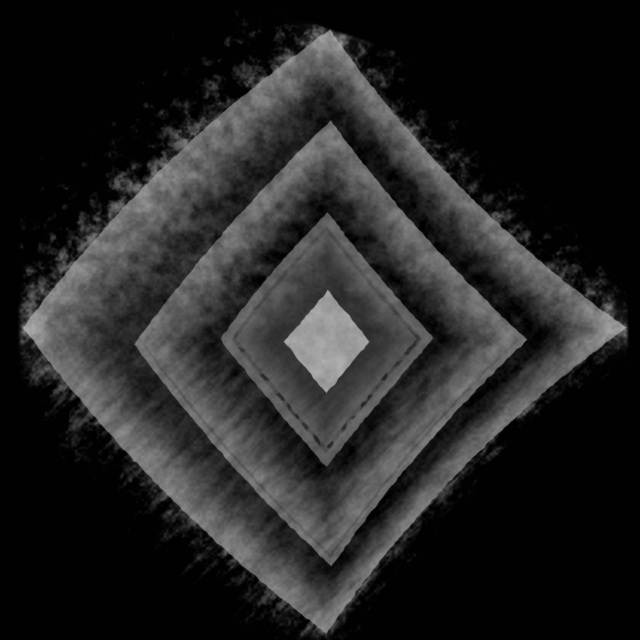
Give the GLSL for this background, as a WebGL 2 fragment shader.

```glsl
#version 300 es
precision highp float;
// Nested grainy diamonds with bowed edges, dark gaps and a frayed outer halo.
uniform vec2 u_resolution;
out vec4 outColor;

float hash(vec2 p) {
    vec3 q = fract(vec3(p.xyx) * 0.1031);
    q += dot(q, q.yzx + 33.33);
    return fract((q.x + q.y) * q.z);
}

float noise(vec2 p) {
    vec2 i = floor(p), f = fract(p);
    f = f * f * (3.0 - 2.0 * f);
    return mix(mix(hash(i), hash(i + vec2(1, 0)), f.x),
               mix(hash(i + vec2(0, 1)), hash(i + vec2(1, 1)), f.x), f.y);
}

float fbm(vec2 p) {
    float sum = 0.0, amp = 0.52;
    for (int i = 0; i < 4; i++) {
        sum += amp * noise(p);
        p = mat2(1.6, 1.2, -1.2, 1.6) * p + 17.3;
        amp *= 0.5;
    }
    return sum;
}

// Signed distance to one edge, bowed outward by a parabola.
float edge(vec2 p, vec2 a, vec2 b, float bow) {
    vec2 e = b - a;
    float t = clamp(dot(p - a, e) / dot(e, e), 0.0, 1.0);
    return dot(p - a, normalize(vec2(-e.y, e.x))) - bow * 4.0 * t * (1.0 - t);
}

// Corners run clockwise from the top; bow starts at the upper right edge.
float diamond(vec2 p, vec2 top, vec2 right, vec2 bottom, vec2 left, vec4 bow) {
    return max(max(edge(p, top, right, bow.x), edge(p, right, bottom, bow.y)),
               max(edge(p, bottom, left, bow.z), edge(p, left, top, bow.w)));
}

float spot(vec2 p, vec2 c) {
    return exp(-dot(p - c, p - c) / 0.002);
}

void main() {
    float size = min(u_resolution.x, u_resolution.y);
    vec2 p = (gl_FragCoord.xy - 0.5 * u_resolution) / size + 0.5;
    float px = 1.0 / size;
    float rightSide = smoothstep(0.4, 0.62, p.x);
    float upSide = smoothstep(0.38, 0.58, p.y);

    // Grain: round at the upper left, drawn into diagonal streaks elsewhere
    vec2 diag = vec2(p.x + p.y, p.x - p.y) * 0.707;
    float blots = fbm(p * 62.0 + 5.0);
    float streaks = fbm(diag * vec2(24.0, 85.0) + 40.0);
    float streaky = 0.7 * max(1.0 - upSide, 0.35 * rightSide);
    float grain = mix(blots, streaks, streaky) - 0.49;
    grain += 0.025 * streaky * sin(diag.y * 330.0 + 3.0 * noise(p * 14.0));
    float fine = noise(p * 210.0) - 0.5;
    float cloud = noise(p * 13.0) - 0.5;

    // Four nested outlines with slightly ragged edges
    float rag = 0.0025 * (noise(p * 130.0) - 0.5);
    float outer = rag + diamond(p, vec2(0.516, 0.954), vec2(0.979, 0.488),
        vec2(0.510, 0.010), vec2(0.036, 0.488), vec4(-0.029, -0.029, 0.024, 0.027));
    float middle = rag + diamond(p, vec2(0.517, 0.811), vec2(0.824, 0.469),
        vec2(0.518, 0.115), vec2(0.210, 0.462), vec4(-0.011, -0.012, 0.011, 0.011));
    float inner = rag + diamond(p, vec2(0.512, 0.668), vec2(0.678, 0.471),
        vec2(0.510, 0.270), vec2(0.344, 0.470), vec4(-0.003, -0.002, 0.002, 0.006));
    float core = rag + diamond(p, vec2(0.512, 0.546), vec2(0.578, 0.467),
        vec2(0.510, 0.385), vec2(0.444, 0.466), vec4(0.0));

    // Frayed halo, widest at the upper left, cut straight near the corners
    float reach = mix(mix(0.085, 0.04, rightSide), mix(0.105, 0.07, rightSide), upSide);
    float far = max(outer, 0.0) / reach;
    float light = 0.48 * smoothstep(0.24 + 0.4 * far, 0.9 + 0.35 * far, grain + 0.49 + 0.2 * fine);
    light *= exp(-0.6 * far);
    float corners = spot(p, vec2(0.04, 0.49)) + spot(p, vec2(0.97, 0.49)) + spot(p, vec2(0.516, 0.95));
    light += 0.12 * corners * exp(-far * 2.0);
    light *= smoothstep(0.004, -0.004, p.y - 0.99 + 0.325 * (p.x - 0.404));
    light *= smoothstep(0.026, 0.036, p.x) * smoothstep(0.984, 0.977, p.x);

    // Outer band fades inward to the dark gap around the middle diamond
    float u = clamp(-outer / max(middle - outer, 0.001), 0.0, 1.0);
    float band = mix(0.47, mix(0.13, 0.05, rightSide), smoothstep(0.0, 0.88, u));
    band += grain * mix(0.34, 0.26, u) + 0.06 * fine + 0.06 * cloud + 0.13 * corners;
    light = mix(light, band, smoothstep(px, -px, outer));

    // Middle band
    u = clamp(-middle / max(inner - middle, 0.001), 0.0, 1.0);
    band = mix(0.43, mix(0.10, 0.06, rightSide), smoothstep(0.05, 0.95, u));
    band += grain * 0.32 + 0.05 * fine + 0.06 * cloud;
    band -= 0.07 * smoothstep(0.004, 0.0, abs(middle + 0.011)) * (1.0 - upSide);
    light = mix(light, band, smoothstep(px, -px, middle));

    // Inner band with a faint broken second outline
    u = clamp(-inner / max(core - inner, 0.001), 0.0, 1.0);
    band = mix(0.38, 0.20, smoothstep(0.1, 0.85, u));
    band += grain * mix(0.24, 0.12, u) + 0.03 * fine;
    float seam = smoothstep(0.005, 0.001, abs(inner + 0.017));
    band -= seam * (0.06 + 0.14 * (1.0 - upSide) * smoothstep(0.4, 0.7, noise(p * 95.0)));
    light = mix(light, band, smoothstep(px, -px, inner));

    // Pale core
    band = 0.63 + 0.16 * (blots - 0.49) + 0.03 * fine + 0.05 * cloud;
    light = mix(light, band, smoothstep(px, -px, core));

    outColor = vec4(vec3(clamp(light, 0.005, 1.0)), 1.0);
}
```
